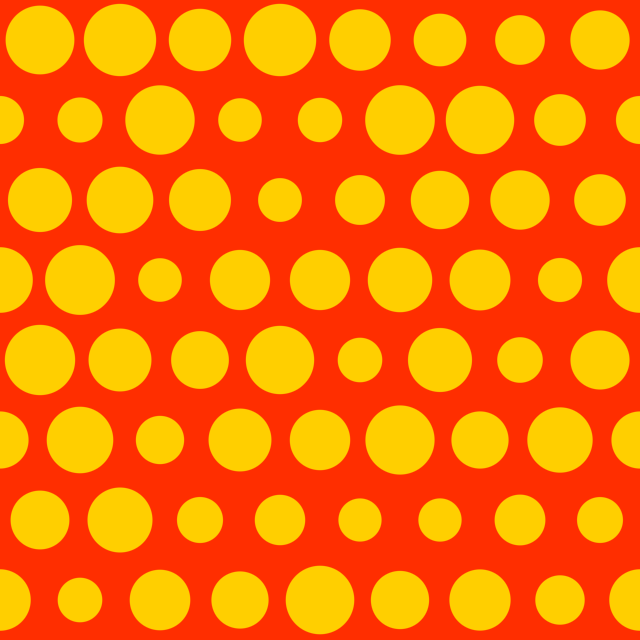
This pattern is drawn by a WebGL 2 fragment shader. Its source:

```glsl
#version 300 es
precision highp float;
// Staggered rows of yellow dots of varied size on a red-orange ground.

uniform vec2 u_resolution;
out vec4 fragColor;

const float REPEATS = 8.0;       // dots across and rows down
const float ROW_SHIFT = 0.5;     // sideways offset of every other row, in cells
const float MIN_RADIUS = 0.265;  // in cells
const float MAX_RADIUS = 0.453;
const uint SEED = 17u;           // picks the arrangement of sizes
const vec3 GROUND_COLOR = vec3(1.0, 0.18, 0.0);
const vec3 DOT_COLOR = vec3(1.0, 0.81, 0.0);

// Integer hash of a cell, from 0 to 1
float hashCell(vec2 cell) {
    uvec2 c = uvec2(cell);
    uint h = c.x * 1597u + c.y * 51749u + SEED * 7919u;
    h = (h ^ (h >> 16)) * 73244475u;
    h = (h ^ (h >> 16)) * 73244475u;
    h ^= h >> 16;
    return float(h & 65535u) / 65535.0;
}

void main() {
    // Grid with alternate rows shifted, starting at the bottom row
    vec2 grid = gl_FragCoord.xy / u_resolution * REPEATS;
    grid.x += ROW_SHIFT * (1.0 - mod(floor(grid.y), 2.0));

    // Cell index wraps so that dots cut by an edge continue opposite
    vec2 cell = mod(floor(grid), REPEATS);
    float radius = mix(MIN_RADIUS, MAX_RADIUS, hashCell(cell));

    // Dot with an edge one pixel soft
    float dist = length(fract(grid) - 0.5) - radius;
    float pixel = REPEATS / min(u_resolution.x, u_resolution.y);
    float dotMask = 1.0 - smoothstep(-0.75 * pixel, 0.75 * pixel, dist);

    fragColor = vec4(mix(GROUND_COLOR, DOT_COLOR, dotMask), 1.0);
}
```
